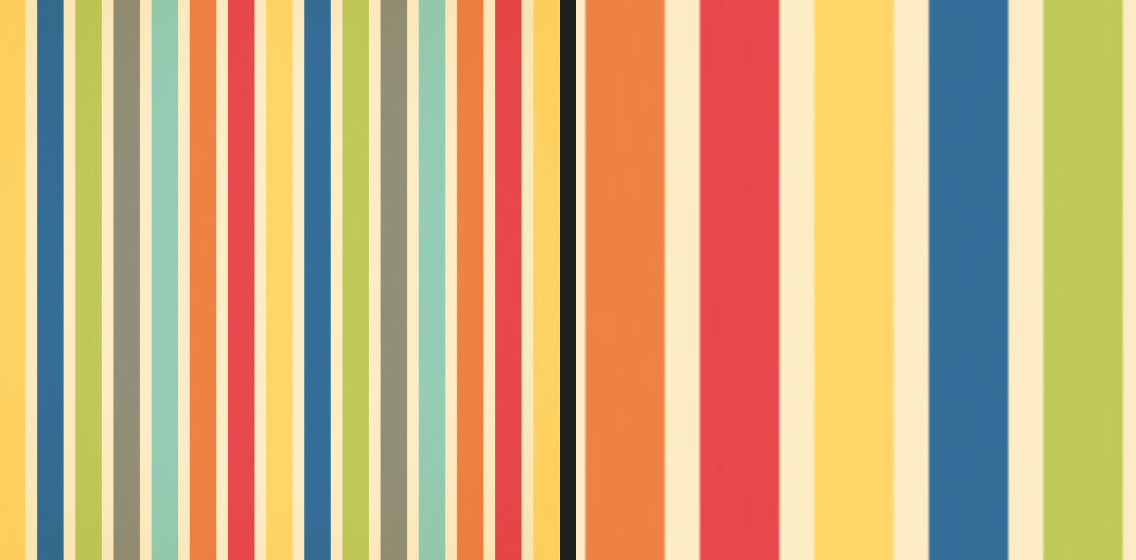
Left, the full canvas; right, a detail of the centre.
This pattern is drawn by a three.js fragment shader. Its source:

```glsl
// Vertical seven-colour awning stripes on warm cream, with faint paper grain.
#define PITCH 0.06815        // distance between stripe centres
#define FIRST_CENTRE 0.0218  // centre of the first stripe
#define STRIPE_WIDTH 0.0473
#define EDGE_SOFTNESS 0.0013 // half width of the edge blend
#define COLOUR_COUNT 7.0
#define CREAM vec3(0.990, 0.925, 0.775)
#define AGED_TINT vec3(0.99, 0.965, 0.90)
#define GRAIN_STRENGTH 0.006
#define GRAIN_SCALE vec2(260.0, 36.0)

varying vec2 vUv;

float hash(vec2 p) {
  vec3 q = fract(p.xyx * 0.1031);
  q += dot(q, q.yzx + 33.33);
  return fract((q.x + q.y) * q.z);
}

float valueNoise(vec2 p) {
  vec2 cell = floor(p);
  vec2 t = fract(p);
  t = t * t * (3.0 - 2.0 * t);
  float low = mix(hash(cell), hash(cell + vec2(1.0, 0.0)), t.x);
  float high = mix(hash(cell + vec2(0.0, 1.0)), hash(cell + 1.0), t.x);
  return mix(low, high, t.y);
}

vec3 stripeColour(float index) {
  if (index < 0.5) return vec3(1.000, 0.837, 0.405); // yellow
  if (index < 1.5) return vec3(0.205, 0.430, 0.600); // blue
  if (index < 2.5) return vec3(0.750, 0.790, 0.350); // lime
  if (index < 3.5) return vec3(0.570, 0.560, 0.470); // taupe
  if (index < 4.5) return vec3(0.580, 0.800, 0.710); // aqua
  if (index < 5.5) return vec3(0.930, 0.510, 0.265); // orange
  return vec3(0.910, 0.280, 0.300);                  // red
}

void main() {
  // Nearest stripe and signed distance to its edge
  float position = (vUv.x - FIRST_CENTRE) / PITCH;
  float nearest = floor(position + 0.5);
  float edgeDistance = abs(position - nearest) * PITCH - 0.5 * STRIPE_WIDTH;

  // Stripe over cream, with a soft printed edge
  float coverage = 1.0 - smoothstep(-EDGE_SOFTNESS, EDGE_SOFTNESS, edgeDistance);
  vec3 colour = mix(CREAM, stripeColour(mod(nearest, COLOUR_COUNT)), coverage);

  // Gentle ageing towards the borders
  float ageing = smoothstep(0.3, 0.72, length(vUv - 0.5));
  colour *= mix(vec3(1.0), AGED_TINT, ageing);

  // Upright paper grain
  colour += (valueNoise(vUv * GRAIN_SCALE) - 0.5) * GRAIN_STRENGTH;

  gl_FragColor = vec4(colour, 1.0);
}
```
